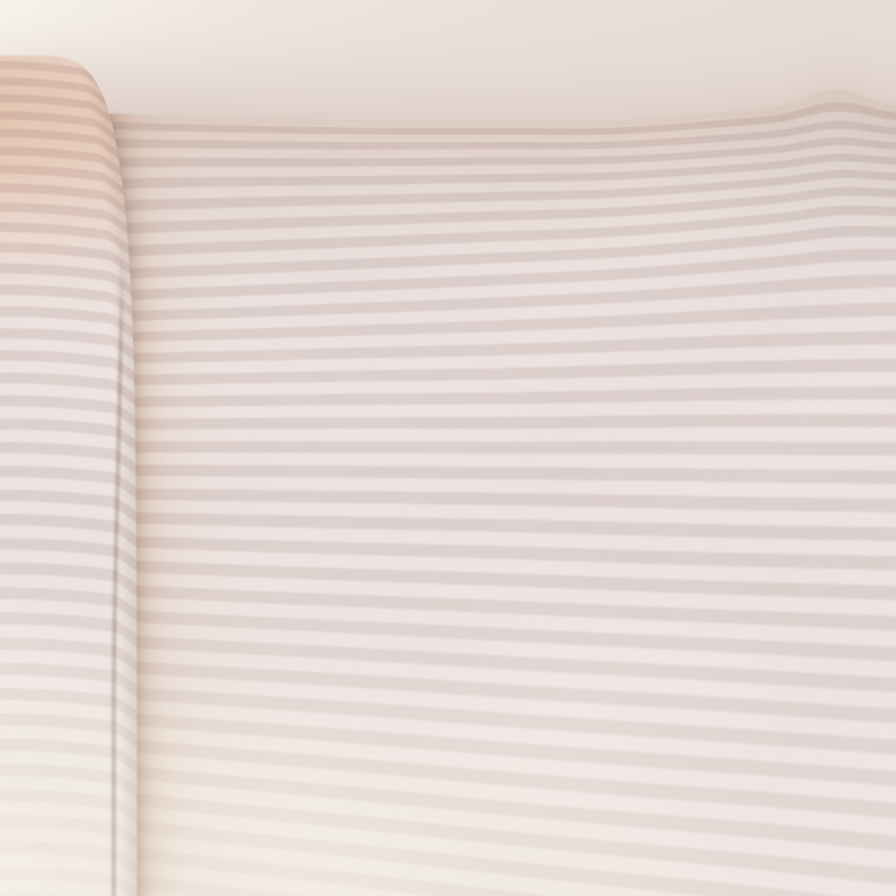
Give the GLSL for this texture, as a Shadertoy shader.

```glsl
const vec3 STRIPE_LIGHT = vec3(0.926, 0.893, 0.883);
const vec3 STRIPE_DARK = vec3(0.866, 0.818, 0.808);
const vec3 WALL_CREAM = vec3(0.970, 0.955, 0.910);
const vec3 WALL_ROSE = vec3(0.900, 0.857, 0.838);
const vec3 SHADE_TINT = vec3(0.82, 0.77, 0.74);
const vec3 PEACH_TINT = vec3(0.95, 0.87, 0.79);
const vec3 GLOW_CREAM = vec3(0.965, 0.945, 0.910);

vec2 hashGradient(vec2 cell) {
    float angle = 6.2832 * fract(sin(dot(cell, vec2(127.1, 311.7))) * 43758.5);
    return vec2(cos(angle), sin(angle));
}

float gradientNoise(vec2 p) {
    vec2 i = floor(p), f = fract(p);
    vec2 u = f * f * f * (f * (f * 6.0 - 15.0) + 10.0);
    vec2 e = vec2(0.0, 1.0);
    float low = mix(dot(hashGradient(i), f),
                    dot(hashGradient(i + e.yx), f - e.yx), u.x);
    float high = mix(dot(hashGradient(i + e.xy), f - e.xy),
                     dot(hashGradient(i + e.yy), f - e.yy), u.x);
    return mix(low, high, u.y);
}

float bell(float x, float center, float width) {
    float t = (x - center) / width;
    return exp(-t * t);
}

// Coverage of the dark band, centered on whole phase values
float stripeMask(float phase, float duty) {
    float soft = max(0.08, fwidth(phase));
    float offset = abs(fract(phase + 0.5) - 0.5);
    return 1.0 - smoothstep(-soft, soft, offset - 0.5 * duty);
}

// Heights are measured downward from the top of the canvas
float sheetTop(float x) {
    return 0.137 - 0.010 * exp(-max(x - 0.13, 0.0) / 0.15)
        - 0.017 * smoothstep(0.65, 0.92, x) - 0.019 * bell(x, 0.935, 0.045);
}

float foldTop(float x) {
    return 0.062 + 0.045 * pow(x / 0.115, 6.0);
}

float foldSide(float depth) {
    return 0.153 - 0.05 * exp(-max(depth - 0.06, 0.0) / 0.13);
}

// Bands fan out to the right and crowd together at the top hem
float sheetPhase(vec2 p, float top) {
    float below = max(p.y - top, 0.0);
    float fan = 0.24 * (p.x - 0.5) * smoothstep(0.0, 0.22, below);
    float s = 0.5 + (p.y - 0.5) / (1.0 + fan);
    s -= (top - 0.137) * exp(-below / 0.06);
    s += 0.010 * smoothstep(0.60, 1.0, p.x) * bell(p.y, 0.24, 0.09);
    float spread = 24.0 * (s - 0.5) - 11.2 * (exp((0.28 - s) / 0.7) - 0.73);
    return spread - 1.5 * exp(-max(s - 0.137, 0.0) / 0.05);
}

float foldPhase(vec2 p, float side) {
    float across = p.x / side;
    float s = p.y - 0.012 * across * across
        - 0.014 * smoothstep(0.82, 1.05, across);
    return 34.0 * s - 5.5 * exp((0.07 - s) / 0.25);
}

vec3 wallColor(vec2 p, float top) {
    float warmth = exp(-p.x / 0.40) * smoothstep(0.14, 0.0, p.y);
    vec3 color = mix(WALL_ROSE, WALL_CREAM, warmth);
    float contact = exp(-max(top - p.y, 0.0) / 0.035);
    return color * mix(vec3(1.0), vec3(0.965, 0.950, 0.93), contact);
}

vec3 clothColor(float phase, vec2 p) {
    float tone = gradientNoise(p * vec2(4.0, 6.0)) * 0.010
        + gradientNoise(p * vec2(90.0, 220.0)) * 0.004;
    vec3 color = mix(STRIPE_LIGHT, STRIPE_DARK, stripeMask(phase, 0.48));
    float glow = smoothstep(0.55, 1.05, p.y) * mix(0.85, 0.25, p.x);
    return mix(color, GLOW_CREAM, glow) + tone;
}

void mainImage(out vec4 fragColor, in vec2 fragCoord) {
    vec2 uv = fragCoord / iResolution.xy;
    vec2 p = vec2(uv.x, 1.0 - uv.y);
    float edgeSoft = max(0.002, 1.0 / iResolution.y);
    float wobble = 0.0025 * gradientNoise(p * vec2(3.0, 5.0));
    vec2 warped = p + vec2(0.0, wobble);
    float top = sheetTop(p.x), side = foldSide(p.y);

    // Wide sheet: hem shading and the shadow cast by the fold
    vec3 sheet = clothColor(sheetPhase(warped, top), p);
    float hem = exp(-max(p.y - top, 0.0) / 0.09);
    sheet *= mix(vec3(1.0), vec3(0.935, 0.895, 0.865), hem);
    float corner = smoothstep(0.70, 1.0, p.x) * bell(p.y, 0.17, 0.10);
    sheet *= 1.0 - 0.035 * corner;
    float gap = max(p.x - side, 0.0);
    sheet *= mix(vec3(1.0), SHADE_TINT, 0.70 * exp(-gap / 0.012));
    sheet *= mix(vec3(1.0), PEACH_TINT, 0.45 * exp(-gap / 0.045));

    // Narrow fold: peach light, rounded side and stitched seam
    vec3 fold = clothColor(foldPhase(warped, side), p);
    float peach = bell(p.y, 0.13, 0.14) * mix(1.0, 0.75, p.x / 0.15);
    fold *= mix(vec3(1.0), vec3(0.970, 0.870, 0.795), peach);
    fold *= mix(vec3(1.0), SHADE_TINT, 0.35 * smoothstep(0.025, 0.0, side - p.x));
    float seamX = 0.136 - 0.009 * smoothstep(0.25, 0.8, p.y);
    float seam = bell(p.x, seamX, 0.003) * smoothstep(0.25, 0.42, p.y);
    fold *= mix(vec3(1.0), SHADE_TINT, 0.75 * seam);

    // Layers from back to front
    vec3 color = wallColor(p, top);
    color = mix(color, sheet, smoothstep(-edgeSoft, edgeSoft, p.y - top));
    float foldMask = smoothstep(-edgeSoft, edgeSoft, side - p.x)
        * smoothstep(-edgeSoft, edgeSoft, p.y - foldTop(p.x));
    color = mix(color, fold, foldMask);
    fragColor = vec4(clamp(color, 0.0, 1.0), 1.0);
}
```
